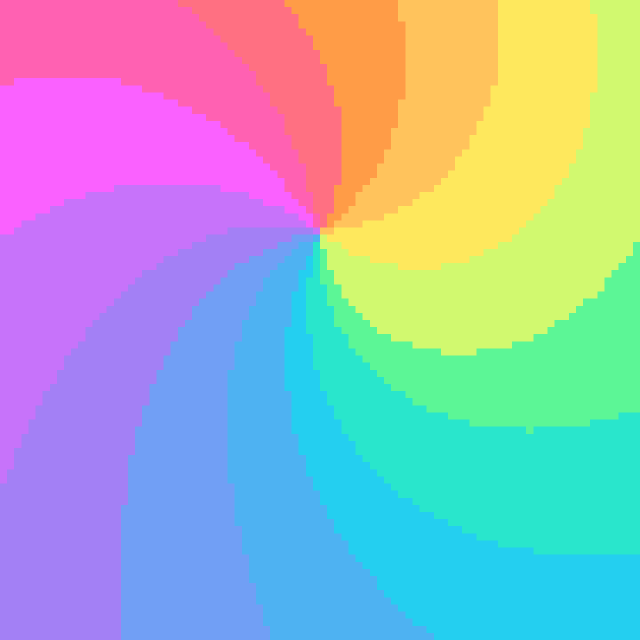
A three.js fragment shader for this background:

```glsl
varying vec2 vUv;

const float CELLS = 90.0;
const vec2 CENTER = vec2(0.5, 0.6367);
const float MID_RADIUS = 0.3385;
const float RADIUS_SPAN = 0.2344;
const int BANDS = 14;

// Leading edge of each band, clockwise: angle in degrees at the middle
// radius, then its linear and quadratic twist outward
const vec3 EDGES[14] = vec3[14](
  vec3(96.2, 22.5, -1.7),
  vec3(67.5, 22.0, 0.0),
  vec3(38.4, 26.75, 1.85),
  vec3(4.5, 35.25, 3.25),
  vec3(-32.0, 42.4, 4.75),
  vec3(-56.7, 27.8, 0.5),
  vec3(-81.0, 20.8, 1.3),
  vec3(-95.3, 16.5, -0.8),
  vec3(-115.5, 19.5, -4.0),
  vec3(-139.0, 19.15, -2.85),
  vec3(-161.7, 20.0, -3.0),
  vec3(-191.5, 18.0, 1.0),
  vec3(139.6, 15.0, 2.4),
  vec3(116.5, 13.5, 2.0)
);

// Rainbow from orange through green, blue and pink to coral
const vec3 COLORS[14] = vec3[14](
  vec3(1.0, 0.61, 0.28),
  vec3(1.0, 0.765, 0.36),
  vec3(0.995, 0.91, 0.365),
  vec3(0.82, 0.975, 0.435),
  vec3(0.36, 0.965, 0.59),
  vec3(0.16, 0.9, 0.8),
  vec3(0.14, 0.81, 0.94),
  vec3(0.305, 0.7, 0.95),
  vec3(0.445, 0.625, 0.96),
  vec3(0.64, 0.5, 0.96),
  vec3(0.78, 0.45, 0.98),
  vec3(0.98, 0.38, 1.0),
  vec3(1.0, 0.38, 0.7),
  vec3(1.0, 0.44, 0.51)
);

// Color of the band whose leading edge is nearest counterclockwise
vec3 swirlColor(vec2 uv) {
  vec2 cell = (floor(uv * CELLS) + 0.5) / CELLS;
  vec2 offset = cell - CENTER;
  float angle = degrees(atan(offset.y, offset.x));
  float t = (length(offset) - MID_RADIUS) / RADIUS_SPAN;

  float nearest = 360.0;
  vec3 color = COLORS[0];
  for (int i = 0; i < BANDS; i++) {
    float edge = dot(EDGES[i], vec3(1.0, t, t * t));
    float gap = mod(edge - angle, 360.0);
    if (gap < nearest) {
      nearest = gap;
      color = COLORS[i];
    }
  }
  return color;
}

void main() {
  // Average four samples per pixel to smooth the cell edges
  vec2 footprint = fwidth(vUv);
  vec3 color = vec3(0.0);
  for (int y = 0; y < 2; y++) {
    for (int x = 0; x < 2; x++) {
      vec2 shift = vec2(float(x), float(y)) * 0.5 - 0.25;
      color += swirlColor(vUv + shift * footprint);
    }
  }
  gl_FragColor = vec4(color * 0.25, 1.0);
}
```
